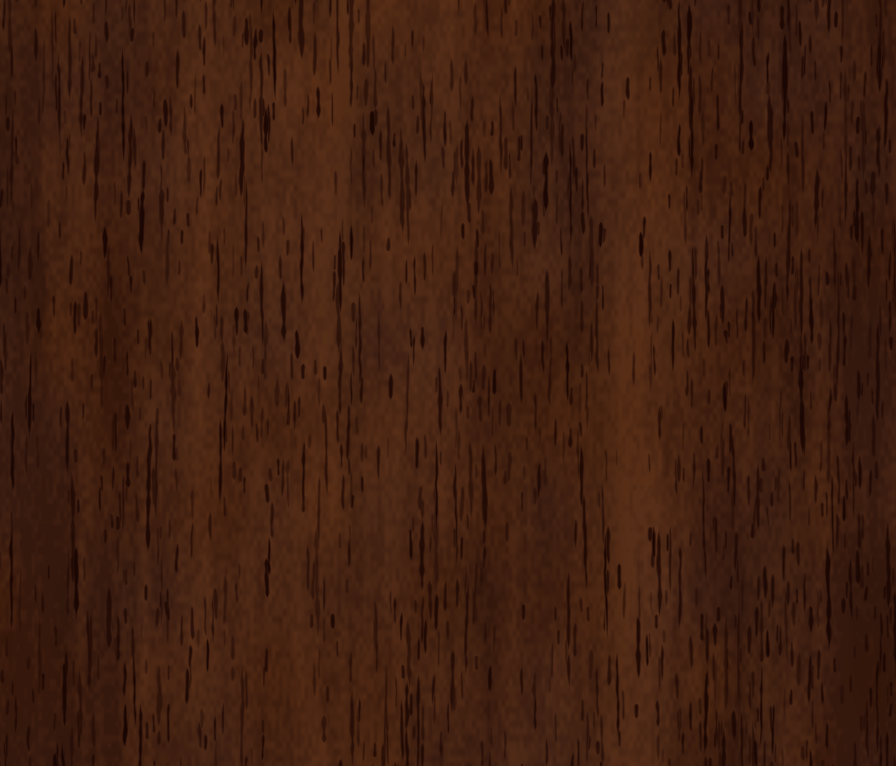
Write a WebGL 2 fragment shader that draws this texture.

```glsl
#version 300 es
precision highp float;

uniform vec2 u_resolution;
out vec4 fragColor;

// Integer hash: two random values in 0..1 per cell
vec2 hash2(vec2 cell, int seed) {
    uvec2 v = uvec2(ivec2(cell) + ivec2(seed * 71, seed * 37 + 500));
    v = v * 1664525u + 1013904223u;
    v.x += v.y * 1664525u;
    v.y += v.x * 1664525u;
    v ^= v >> 16u;
    v.x += v.y * 1664525u;
    v.y += v.x * 1664525u;
    v ^= v >> 16u;
    return vec2(v & 65535u) / 65535.0;
}

float noise(vec2 p, int seed) {
    vec2 i = floor(p), f = fract(p);
    f = f * f * (3.0 - 2.0 * f);
    float low = mix(hash2(i, seed).x, hash2(i + vec2(1, 0), seed).x, f.x);
    float high = mix(hash2(i + vec2(0, 1), seed).x, hash2(i + vec2(1, 1), seed).x, f.x);
    return mix(low, high, f.y);
}

// Signed noise around zero
float wave(vec2 p, int seed) {
    return noise(p, seed) - 0.5;
}

float bump(float x, float center, float width) {
    float d = (x - center) / width;
    return exp(-d * d);
}

// Scattered vertical pores, one candidate per cell; returns darkness 0..1
float pores(vec2 p, vec2 cellSize, vec2 lengthRange, vec2 widthRange, float density, int seed) {
    float soft = max(0.0016, 0.6 / u_resolution.y);
    vec2 home = floor(p / cellSize);
    float dark = 0.0;
    for (int j = -1; j <= 1; j++) {
        for (int i = -1; i <= 1; i++) {
            vec2 cell = home + vec2(i, j);
            vec2 place = hash2(cell, seed);
            vec2 shape = hash2(cell, seed + 1);
            vec2 kind = hash2(cell, seed + 2);
            vec2 center = (cell + place) * cellSize;

            // Pores gather loosely in narrow streaks
            float crowd = density + 0.5 * wave(center * vec2(24.0, 5.0), 40);
            if (kind.x > crowd) continue;

            vec2 d = p - center;
            float halfLength = mix(lengthRange.x, lengthRange.y, shape.x * shape.x);
            float halfWidth = mix(widthRange.x, widthRange.y, shape.y);

            // Slight lean, ragged outline and blunt ends
            d.x += d.y * (kind.y - 0.5) * 0.06;
            d.x += 0.0016 * wave(vec2(p.y * 60.0, place.x * 300.0), seed + 3);
            halfWidth *= 0.5 + noise(vec2(p.y * 90.0, place.y * 300.0), seed + 4);
            float along = d.y / halfLength;
            along *= along * along;
            float edge = abs(d.x) - halfWidth * (1.0 - along * along);
            float mask = 1.0 - smoothstep(-soft, soft, edge);
            dark = max(dark, mask * mix(0.4, 1.0, fract(kind.y * 7.0 + shape.x)));
        }
    }
    return dark;
}

void main() {
    vec2 p = gl_FragCoord.xy / u_resolution.y;
    float x = gl_FragCoord.x / u_resolution.x;

    // Broad bands, narrow streaks and fine fibre
    float tone = 0.54;
    tone += 0.4 * wave(p * vec2(9.0, 0.9) + 3.0, 1);
    tone += 0.42 * wave(p * vec2(27.0, 1.5), 2);
    tone += 0.36 * wave(p * vec2(85.0, 8.0), 3);
    tone += 0.32 * wave(p * vec2(14.0, 9.0), 4);
    tone += 0.5 * wave(p * vec2(210.0, 110.0), 5);

    // Pale stripe, darker sides
    tone += 0.36 * bump(x, 0.695, 0.026);
    tone += 0.15 * bump(x, 0.46, 0.16);
    tone -= 0.24 * smoothstep(0.72, 0.82, x);
    tone -= 0.18 * smoothstep(0.2, 0.0, x);
    tone += 0.18 * (p.y - 0.5);

    vec3 wood = mix(vec3(0.208, 0.094, 0.05), vec3(0.328, 0.172, 0.088), clamp(tone, 0.0, 1.1));
    wood += vec3(-0.004, 0.008, 0.022) * wave(p * vec2(14.0, 9.0), 6);

    // Long vessels and slender short flecks
    float density = 0.44 + 0.13 * smoothstep(0.7, 0.8, x) - 0.2 * bump(x, 0.69, 0.028);
    float dark = pores(p, vec2(0.0165, 0.085), vec2(0.016, 0.07), vec2(0.0011, 0.0027), density, 10);
    float flecks = pores(p, vec2(0.0125, 0.042), vec2(0.009, 0.026), vec2(0.0009, 0.0021),
                         density - 0.06, 20);
    dark = max(dark, 0.85 * flecks);

    // Dim halo around crowded streaks
    wood *= 1.0 - 0.07 * smoothstep(0.5, 0.9, noise(p * vec2(24.0, 5.0), 40));
    fragColor = vec4(mix(wood, vec3(0.095, 0.018, 0.006), dark), 1.0);
}
```
